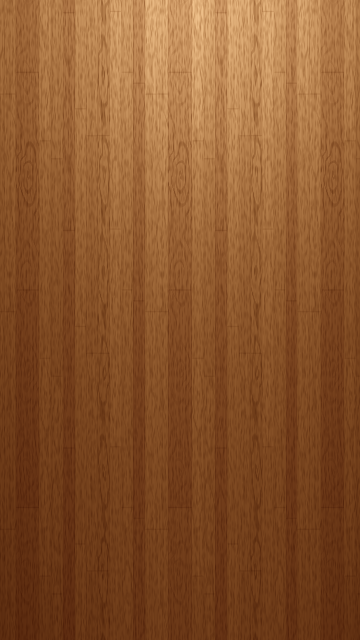
Give the GLSL for this texture, as a Shadertoy shader.

```glsl
// Narrow vertical wood floorboards with fine grain, lit by a warm glow from the top.
#define REPEATS 2.36        // board groups across the canvas
#define GROUP 13.0          // columns in one group
#define SHIFT 1.35          // columns before the first whole group
#define BOARD_LENGTH 0.34   // in canvas heights
#define SEAM_WIDTH 0.0013   // in canvas heights
#define SEAM_DEPTH 0.10
#define RING_SPACING 0.155  // height of one nested oval in the grain
#define RING_DEPTH 0.17
#define FLECK_DEPTH 0.12
#define FIBRE_DEPTH 0.026
#define GLOW vec4(0.58, 1.05, 0.55, 0.40)   // centre, then size

// Brightness offset and end-joint height for each column of a group
const float TONE[13] = float[13](-0.05, -0.05, 0.05, 0.01, -0.09, 0.05, 0.01,
                                 -0.01, 0.06, 0.03, -0.08, 0.06, 0.04);
const float JOINT[13] = float[13](0.207, 0.207, 0.10, 0.072, 0.30, 0.15, 0.108,
                                  0.108, 0.302, 0.207, 0.19, 0.173, 0.173);

float hash(vec2 p) {
    return fract(sin(dot(p, vec2(127.1, 311.7))) * 4375.85);
}

// Cellular noise: distance to the nearest scattered point
float cellular(vec2 p, float seed) {
    vec2 cell = floor(p);
    float nearest = 2.0;
    for (int j = -1; j <= 1; j++)
    for (int i = -1; i <= 1; i++) {
        vec2 c = cell + vec2(i, j);
        vec2 point = c + vec2(hash(c + seed), hash(c.yx + seed + 17.3));
        nearest = min(nearest, distance(p, point));
    }
    return nearest;
}

// Thin nested pointed ovals along a board; u runs from -1 to 1 across it
float rings(float u, float y, float width, float seed) {
    float bend = 0.14 * sin(y * 23.0 + seed * 5.0) + 0.08 * sin(y * 71.0 + seed)
               + 0.05 * sin(y * 190.0 + u * 4.0);
    float along = sin(3.14159 * (y - 0.725 + 0.02 * seed) / RING_SPACING);
    float r = length(vec2(u + bend, 0.9 * along));
    float wave = sin(r * 9.5 * width + 0.6 * sin(y * 160.0 + u * 3.0));
    return smoothstep(0.35, 1.0, wave);
}

// Thin fibres running the length of a board
float fibres(float x, float y, float seed) {
    float bend = 0.5 * sin(y * 19.0 + seed);
    return 0.7 * sin(x * 11.0 + bend + seed) + sin(x * 25.0 - bend * 2.0 + seed * 3.0)
         + 0.6 * sin(x * 18.0 + y * 37.0);
}

// Line of the seam width, softened over one pixel
float seam(float dist, float pixel) {
    return 1.0 - smoothstep(0.5 * SEAM_WIDTH - 0.5 * pixel, 0.5 * SEAM_WIDTH + pixel, dist);
}

// Dark brown to pale gold
vec3 woodColour(float t) {
    return vec3(0.38, 0.19, 0.07) + t * vec3(0.45, 0.37, 0.21)
         + t * abs(t) * vec3(0.0, 0.07, 0.14);
}

void mainImage(out vec4 fragColor, in vec2 fragCoord) {
    vec2 uv = fragCoord / iResolution.xy;
    float pixel = 1.0 / iResolution.y;
    float columnWidth = iResolution.x / iResolution.y / (REPEATS * GROUP);

    // Column within its group; the first two columns form one wide board
    float x = mod(uv.x * REPEATS * GROUP - SHIFT, GROUP);
    float width = x < 2.0 ? 2.0 : 1.0;
    float start = x < 2.0 ? 0.0 : floor(x);
    float across = (x - start) / width;
    float u = across * 2.0 - 1.0;
    int column = int(start);

    // Board along the column
    float run = (uv.y - JOINT[column]) / BOARD_LENGTH;
    float board = floor(run);
    float seed = hash(vec2(start, board));

    // Seams along the sides and at the ends
    float side = min(across, 1.0 - across) * width * columnWidth;
    float end = min(fract(run), 1.0 - fract(run)) * BOARD_LENGTH;
    float seams = max(0.6 * seam(side, pixel), seam(end, pixel));

    // Grain: ovals on the wide board and one narrow one, faint elsewhere
    float eye = exp(-pow((uv.y - 0.725) / 0.08, 2.0));
    float figure = column == 0 ? 0.4 + 0.5 * eye : column == 7 ? 1.0 : 0.2 + 0.4 * seed;
    float ring = rings(u, uv.y, width, start == 0.0 ? 0.0 : mod(start, 7.0));
    float cells = cellular(vec2(across * width * 5.5, uv.y * 62.0), start * 3.7);
    float fleck = 1.0 - smoothstep(0.08, 0.5, cells);
    float fibre = fibres(across * width, uv.y, start);

    // Light from the top, fading to the bottom and the sides
    vec2 toGlow = (uv - GLOW.xy) / GLOW.zw;
    float sideways = 2.0 * uv.x - 1.1;
    float light = 0.03 + 0.42 * uv.y + 0.56 * exp(-dot(toGlow, toGlow))
                - 0.14 * sideways * sideways;

    // Contrast grows with the light
    float tone = TONE[column] + 0.06 * (seed - 0.5);
    float relief = tone + 0.04 + FIBRE_DEPTH * fibre - RING_DEPTH * figure * ring
                 - FLECK_DEPTH * fleck - SEAM_DEPTH * seams;
    float t = light + 0.05 + relief * (0.65 + 0.75 * light);

    vec3 colour = woodColour(t);
    colour.g += 0.07 * min(tone, 0.0);   // darker boards are redder
    fragColor = vec4(clamp(colour, 0.0, 1.0), 1.0);
}
```
